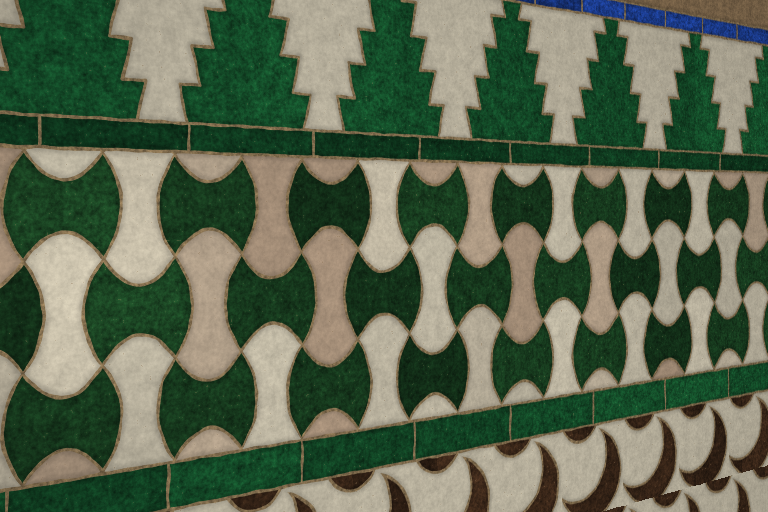
This pattern is drawn by a Shadertoy shader. Its source:

```glsl
const vec3 GREEN = vec3(0.08, 0.31, 0.165);
const vec3 DARK_GREEN = vec3(0.085, 0.215, 0.11);
const vec3 CREAM = vec3(0.75, 0.72, 0.64);
const vec3 ROSE = vec3(0.67, 0.58, 0.49);
const vec3 BLUE = vec3(0.10, 0.22, 0.52);
const vec3 BROWN = vec3(0.21, 0.14, 0.09);
const vec3 PLASTER = vec3(0.50, 0.41, 0.30);
const vec3 GROUT = vec3(0.50, 0.42, 0.30);
const float GROUT_HALF = 0.011;
const float ROW = 0.68;              // row height over column width
const float RECEDE = 0.0963;         // perspective strength along the wall
const float MERLON_PERIOD = 1.283;
const float MERLON_STEP = 0.39;
const float WAVE_PERIOD = 0.84;
const float BANDS[6] = float[6](-2.86, -2.60, -0.82, -0.53, 2.52, 2.98);

float hash(vec2 p) {
    vec3 q = fract(p.xyx * 0.1031);
    q += dot(q, q.yzx + 33.33);
    return fract((q.x + q.y) * q.z);
}

float corner(vec2 cell, vec2 f) {
    float a = 6.2832 * hash(cell);
    return dot(vec2(cos(a), sin(a)), f);
}

float gradientNoise(vec2 p) {
    vec2 i = floor(p), f = fract(p), e = vec2(0, 1);
    vec2 s = f * f * f * (f * (f * 6.0 - 15.0) + 10.0);
    return mix(mix(corner(i, f), corner(i + e.yx, f - e.yx), s.x),
               mix(corner(i + e.xy, f - e.xy), corner(i + 1.0, f - 1.0), s.x), s.y);
}

float fbm(vec2 p) {
    float sum = 0.0, amp = 1.0;
    for (int i = 0; i < 4; i++) {
        sum += amp * gradientNoise(p);
        p = p * 2.03 + 17.0;
        amp *= 0.55;
    }
    return sum;
}

// Each tile function returns colour and lowers edge to the nearest joint.
vec3 strip(vec2 p, float period, float offset, vec3 glaze, inout float edge) {
    float t = (p.x - offset) / period;
    float id = floor(t);
    edge = min(edge, abs(t - round(t)) * period);
    return glaze * (0.82 + 0.36 * hash(vec2(id, offset * 9.0)));
}

vec3 merlons(vec2 p, inout float edge) {
    float id = round((p.x - 0.66) / MERLON_PERIOD);
    float x = abs(p.x - 0.66 - id * MERLON_PERIOD);
    float t = (BANDS[2] - p.y) / MERLON_STEP;
    float side = x - (0.18 + 0.095 * floor(t) - 0.06 * fract(t));
    float n = round(t);
    float overhang = max(max(0.025 + 0.095 * n - x, x - 0.18 - 0.095 * n), 0.0);
    float ledge = length(vec2(overhang, (t - n) * MERLON_STEP * ROW));
    edge = min(edge, min(abs(side), ledge));
    float tone = 0.9 + 0.2 * hash(vec2(id, 5.0));
    return side < 0.0 ? CREAM * (0.96 + 0.1 * (tone - 0.9)) : GREEN * tone;
}

vec3 bones(vec2 p, inout float edge) {
    // Green tile: bulging sides, hollow top and bottom.
    float row = round(p.y);
    float shift = 0.5 * mod(row, 2.0);
    vec2 id = vec2(round(p.x - shift) + shift, row);
    vec2 q = abs(p - id);
    float side = q.x - 0.25 - 0.125 * (1.0 - 4.0 * q.y * q.y);
    float hollow = (q.y - 0.5 + 0.26 * (1.0 - 16.0 * q.x * q.x)) * ROW;
    hollow /= length(vec2(1.0, 5.66 * q.x));
    float d = max(side, hollow);
    edge = min(edge, abs(d));
    if (d < 0.0) return DARK_GREEN * (0.82 + 0.38 * hash(id * 2.0 + 40.0));
    // Upright light tile between the green ones.
    float column = round(2.0 * p.x);
    float odd = 1.0 - mod(column, 2.0);
    vec2 lightId = vec2(column, 2.0 * round((p.y - odd) * 0.5) + odd);
    float pick = hash(lightId + 71.0);
    return mix(CREAM, ROSE, smoothstep(0.4, 0.75, pick)) * (0.94 + 0.1 * hash(lightId + 9.0));
}

vec3 waves(vec2 p, inout float edge) {
    float y = (p.y - BANDS[5]) * ROW;
    float row = floor(y / 0.82);
    y -= row * 0.82;
    float x = p.x - 2.2 - 0.5 * WAVE_PERIOD * row;
    float capX = x - WAVE_PERIOD * round(x / WAVE_PERIOD);
    float cap = length(vec2(capX, y + 0.11)) - 0.24;
    float s = mod(x - 0.42 + 0.66, WAVE_PERIOD) - 0.66;
    float outer = length(vec2(s + 0.27, y - 0.45)) - 0.41;
    float inner = length(vec2(s + 0.45, y - 0.28)) - 0.39;
    float d = min(cap, max(outer, -inner));
    edge = min(edge, abs(d));
    return d < 0.0 ? BROWN * (0.85 + 0.4 * hash(vec2(floor(x / WAVE_PERIOD), row))) : CREAM;
}

void mainImage(out vec4 fragColor, in vec2 fragCoord) {
    // Canvas to receding wall: one unit per tile column and tile row.
    vec2 c = vec2(fragCoord.x, iResolution.y - fragCoord.y) / iResolution.y;
    float u = (c.x - 0.125) / (0.3225 - RECEDE * c.x);
    float depth = 1.0 + RECEDE * u;
    float v = (c.y * depth - 0.402 - 0.0377 * u) / 0.213;
    v -= 0.01 * u * clamp(-v, 0.0, 1.0);
    vec2 wall = vec2(u, v * ROW);
    vec2 p = vec2(u, v) + 0.012 * vec2(gradientNoise(wall * 7.0), gradientNoise(wall * 7.0 + 50.0));

    float edge = 1.0;
    for (int i = 0; i < 6; i++) edge = min(edge, abs(p.y - BANDS[i]) * ROW);

    vec3 col;
    if (p.y < BANDS[0]) col = PLASTER;
    else if (p.y < BANDS[1]) col = strip(p, 0.6, 0.55, BLUE, edge);
    else if (p.y < BANDS[2]) col = merlons(p, edge);
    else if (p.y < BANDS[3]) col = strip(p, 1.0, -0.15, GREEN * 0.8, edge);
    else if (p.y < BANDS[4]) col = bones(p, edge);
    else if (p.y < BANDS[5]) col = strip(p, 1.05, 0.7, GREEN, edge);
    else col = waves(p, edge);

    // Glaze mottling, pits and dusty joints.
    float mottle = fbm(wall * 9.0);
    float grain = fbm(wall * 32.0 + 8.0);
    float pale = smoothstep(0.35, 0.6, col.r);
    col *= 1.0 + mix(0.28, 0.07, pale) * mottle + mix(0.35, 0.07, pale) * grain;
    col = mix(col, PLASTER, 0.4 * smoothstep(0.55, 0.8, grain));
    col *= 1.0 - 0.16 * (1.0 - smoothstep(0.0, 0.06, edge));
    float aa = 0.6 * depth * depth / (0.31 * iResolution.y);
    float joint = max(GROUT_HALF * (1.0 + 0.5 * mottle), aa);
    col = mix(GROUT * (1.0 + 0.35 * grain), col, smoothstep(joint - aa, joint + aa, edge));

    // Soft window sheen and falloff.
    float sheen = exp(-14.0 * dot(c - vec2(0.13, 0.56), c - vec2(0.13, 0.56)));
    col *= 1.0 + 0.13 * sheen;
    col *= 1.0 - 0.16 * dot(c - vec2(0.7, 0.5), c - vec2(0.7, 0.5));
    fragColor = vec4(clamp(col, 0.0, 1.0), 1.0);
}
```
